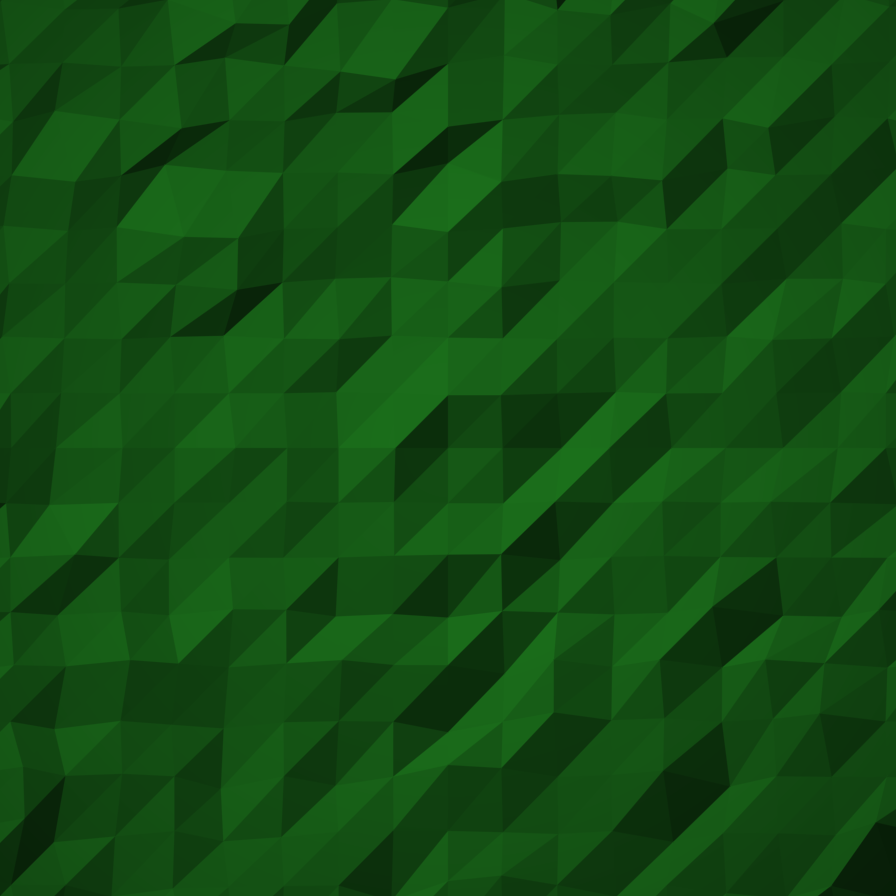
Give the GLSL for this background, as a three.js fragment shader.

```glsl
varying vec2 vUv;

const float CELLS = 16.0;
const float RELIEF = 0.31;
const float BASE_SCALE = 0.977;
const float PERSPECTIVE = 0.13;
const float EDGE_SOFTNESS = 0.015;

float hash(vec2 p) {
  vec3 q = fract(vec3(p.xyx) * 0.1031 + 0.37);
  q += dot(q, q.yzx + 33.33);
  return fract((q.x + q.y) * q.z);
}

// Grid vertex with a random height, mostly shallow with a few peaks and pits
vec3 terrainVertex(vec2 gridPoint) {
  float u = hash(gridPoint + 57.0) * 2.0 - 1.0;
  return vec3(gridPoint, RELIEF * u * abs(u));
}

// Overhead perspective pushes high vertices away from the centre
vec2 project(vec3 v) {
  return v.xy * (BASE_SCALE + PERSPECTIVE * v.z);
}

// Signed distance to an edge, positive on its left side
float edgeDistance(vec2 p, vec2 a, vec2 b) {
  vec2 along = normalize(b - a);
  vec2 offset = p - a;
  return along.x * offset.y - along.y * offset.x;
}

float triangleCoverage(vec2 p, vec2 a, vec2 b, vec2 c) {
  float inside = min(edgeDistance(p, a, b),
                 min(edgeDistance(p, b, c), edgeDistance(p, c, a)));
  return smoothstep(-EDGE_SOFTNESS, EDGE_SOFTNESS, inside);
}

// Weighted flat shade in x, weight in y
vec2 shadeFacet(vec2 p, vec3 a, vec3 b, vec3 c, vec3 lightDir) {
  float coverage = triangleCoverage(p, project(a), project(b), project(c));
  vec3 normal = normalize(cross(b - a, c - a));
  return vec2(max(dot(normal, lightDir), 0.0), 1.0) * coverage;
}

void main() {
  vec2 centred = vUv - 0.5;
  vec2 p = centred * CELLS;
  vec2 homeCell = floor(p / BASE_SCALE);
  vec3 lightDir = normalize(vec3(0.47, -0.47, 0.75));

  // Accumulate the two facets of every nearby cell
  vec2 total = vec2(0.0);
  for (int j = -1; j <= 1; j++) {
    for (int i = -1; i <= 1; i++) {
      vec2 cell = homeCell + vec2(float(i), float(j));
      vec3 lowLeft = terrainVertex(cell);
      vec3 lowRight = terrainVertex(cell + vec2(1.0, 0.0));
      vec3 topRight = terrainVertex(cell + vec2(1.0, 1.0));
      vec3 topLeft = terrainVertex(cell + vec2(0.0, 1.0));
      total += shadeFacet(p, lowLeft, lowRight, topRight, lightDir);
      total += shadeFacet(p, lowLeft, topRight, topLeft, lightDir);
    }
  }
  float shade = total.x / max(total.y, 0.0001);

  // Light fades gently towards the corners
  float falloff = 1.1 - 0.5 * dot(centred, centred);
  vec3 green = vec3(0.1, 0.41, 0.1);
  gl_FragColor = vec4(green * shade * falloff, 1.0);
}
```
